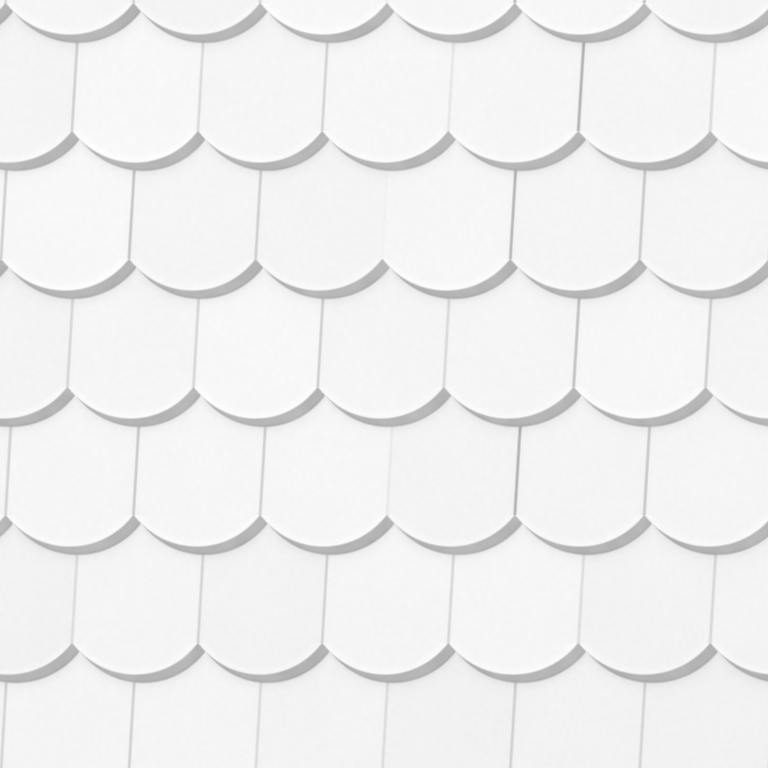
Reproduce this texture procedurally as a three.js fragment shader.

```glsl
// White fish-scale shingles: six staggered courses of six round-ended tiles.
// Each course hangs a row of circular arcs over the one below, with an offset
// copy of the arcs as shaded thickness and thin leaning seams between tiles.

#define COUNT 6.0
#define SAG 0.25
#define SHADE_OFFSET vec2(0.062, -0.065)
#define SEAM_WIDTH 0.009
#define SEAM_LEAN 0.06
#define SOFT 0.011
#define TILE_COLOR vec3(0.963)
#define SHADE_COLOR vec3(0.715)
#define SEAM_COLOR vec3(0.69)
#define GRAIN 0.010

varying vec2 vUv;

const float TAU = 6.2831853;

float hash(vec2 p) {
  p = fract(p * vec2(0.1031, 0.1137));
  p += dot(p, p.yx + 33.33);
  return fract((p.x + p.y) * p.x * 97.13);
}

float noise(vec2 p) {
  vec2 i = floor(p), f = fract(p);
  f = f * f * (3.0 - 2.0 * f);
  return mix(mix(hash(i), hash(i + vec2(1.0, 0.0)), f.x),
             mix(hash(i + vec2(0.0, 1.0)), hash(i + vec2(1.0)), f.x), f.y);
}

// Tile coordinate along a course: stagger, course drift and uneven spacing
float courseX(float x, float row) {
  float odd = mod(row, 2.0);
  float drift = 0.015 + 0.025 * cos(TAU * (row - 1.5) / 4.0);
  float uneven = mix(0.012, 0.03, odd) * cos(TAU * (x - 0.5) / COUNT);
  return x - 0.5 * odd - drift - uneven;
}

// Distance to the rounded tile end; its cusps lie at (+-0.5, 0)
float tileEnd(vec2 q) {
  float radius = (0.25 + SAG * SAG) / (2.0 * SAG);
  return length(q - vec2(0.0, radius - SAG)) - radius;
}

// Slightly different tone for every tile
vec3 tileTone(float column, float row) {
  return TILE_COLOR + 0.016 * (hash(vec2(column + 17.0, row + 5.0)) - 0.5);
}

// Seams are faint near the middle and deeper to its right
float seamStrength(float column, float row) {
  float x = column + 0.5 * mod(row, 2.0);
  float upper = step(1.5, row);
  float faint = exp(-4.0 * (x - 3.2) * (x - 3.2));
  float deep = exp(-4.0 * (x - 4.2) * (x - 4.2));
  float vary = 0.3 * (hash(vec2(column + 41.0, row + 9.0)) - 0.5);
  return clamp(0.4 + 0.1 * upper + vary + upper * (0.5 * deep - 0.5 * faint), 0.04, 1.0);
}

void main() {
  vec2 p = vUv * COUNT + vec2(0.0, 0.02);
  float row = floor(p.y);
  float rise = fract(p.y);

  // Exposed course and its seams
  float s = courseX(p.x, row) - SEAM_LEAN * rise;
  vec3 color = tileTone(floor(s), row);
  float seamDist = abs(fract(s + 0.5) - 0.5);
  float seam = 1.0 - smoothstep(SEAM_WIDTH - SOFT * 0.6, SEAM_WIDTH + SOFT, seamDist);
  float strength = seamStrength(floor(s + 0.5), row);
  color -= 0.018 * strength * exp(-seamDist * 35.0);
  color = mix(color, SEAM_COLOR, seam * strength);

  // Course hanging from above
  float hx = courseX(p.x, row + 1.0);
  vec2 q = vec2(fract(hx) - 0.5, rise - 1.0);
  float edge = tileEnd(q);

  // Shaded thickness, including the end of the left neighbour
  vec2 shifted = q - SHADE_OFFSET;
  float shadeDist = min(tileEnd(shifted), tileEnd(shifted + vec2(1.0, 0.0)));
  color -= 0.06 * exp(-max(shadeDist, 0.0) * 28.0);
  float rim = smoothstep(-0.03, 0.0, shadeDist);
  float wear = noise(p * 9.0) - 0.5;
  vec3 shade = SHADE_COLOR - 0.035 * rim + 0.04 * wear;
  color = mix(color, shade, 1.0 - smoothstep(-SOFT, SOFT, shadeDist));

  // Front face with a bright lip
  vec3 face = tileTone(floor(hx), row + 1.0);
  face += 0.018 * smoothstep(-0.07, -0.01, edge);
  color = mix(color, face, 1.0 - smoothstep(-SOFT, SOFT, edge));

  // Broad tone and fine grain
  color += 0.012 * (smoothstep(0.0, 0.5, vUv.y) - 0.8);
  color += GRAIN * (noise(vUv * 200.0) - 0.5) + 0.006 * (noise(p * 2.5) - 0.5);

  gl_FragColor = vec4(clamp(color, 0.0, 1.0), 1.0);
}
```
